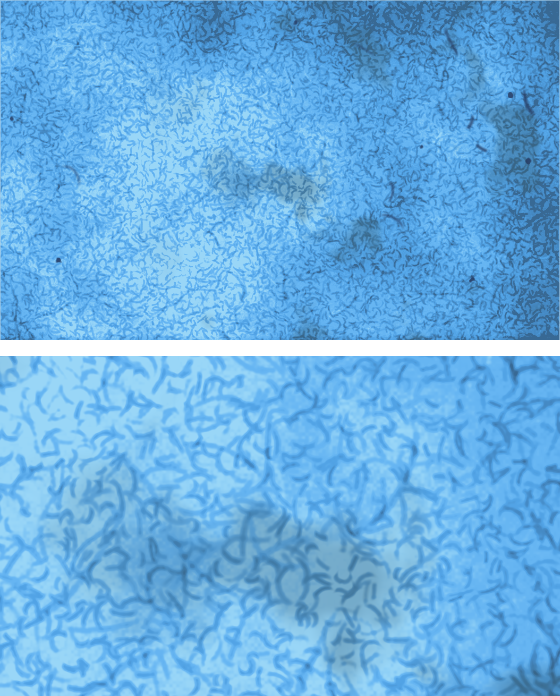
Top: the whole. Bottom: its middle third, enlarged.
Write a Shadertoy shader that draws this texture.

```glsl
// Colours, dark to pale
const vec3 SHADOW = vec3(0.22, 0.41, 0.58);
const vec3 DEEP   = vec3(0.27, 0.54, 0.77);
const vec3 BLUE   = vec3(0.32, 0.64, 0.90);
const vec3 SKY    = vec3(0.40, 0.71, 0.95);
const vec3 PALE   = vec3(0.60, 0.84, 0.97);
const vec3 STAIN  = vec3(0.22, 0.39, 0.50);
const vec3 SPECK  = vec3(0.15, 0.23, 0.38);
const vec3 RIM    = vec3(0.66, 0.80, 0.90);

// Strengths and sizes, in canvas heights
const float BASE_LIGHT = 0.92;
const float SIDE_FALL  = 0.24;
const float TOP_SHADE  = 0.38;
const float RIGHT_SHADE = 0.36;
const float CLOUDS     = 1.05;
const float NET_INK    = 0.48;
const float FIBRE_INK  = 0.34;
const float GRAIN      = 0.14;
const float WARP       = 0.012;
const float SPECK_CELL = 0.22;
const float SPECK_SHARE = 0.24;
const float RIM_WIDTH  = 0.003;
const float TAU = 6.2832;

vec4 hash4(vec2 p) {
    vec4 q = fract(p.xyxy * vec4(0.1031, 0.1030, 0.0973, 0.1099));
    q += dot(q, q.wzxy + 33.33);
    return fract((q.xxyz + q.yzzw) * q.zywx);
}

float noise(vec2 p) {
    vec2 i = floor(p), f = fract(p);
    f = f * f * (3.0 - 2.0 * f);
    vec2 e = vec2(0.0, 1.0);
    return mix(mix(hash4(i).x, hash4(i + e.yx).x, f.x),
               mix(hash4(i + e).x, hash4(i + e.yy).x, f.x), f.y);
}

float fbm(vec2 p) {
    float sum = 0.0, amp = 0.5;
    for (int i = 0; i < 5; i++) {
        sum += amp * noise(p);
        p = mat2(1.6, 1.2, -1.2, 1.6) * p + 17.3;
        amp *= 0.5;
    }
    return sum / 0.97;
}

// Coverage of bent, tapered strokes, one per cell
float fibres(vec2 p, float cell, float halfLen, float width, float bend, float share, float seed) {
    float clear = 1.0;
    float edge = width + 0.5 / iResolution.y;
    vec2 g = p / cell, id = floor(g);
    for (int y = -1; y <= 1; y++)
    for (int x = -1; x <= 1; x++) {
        vec2 c = id + vec2(x, y);
        vec4 place = hash4(c + seed), shape = hash4(c + seed + 71.7);
        vec2 q = g - c - place.xy;
        vec2 dir = vec2(cos(place.z * TAU), sin(place.z * TAU));
        q = vec2(dot(q, dir), dot(q, vec2(-dir.y, dir.x)));
        float len = halfLen * mix(0.4, 1.0, place.w);
        float u = q.x / len, b = bend * (shape.x - 0.5);
        float slope = 2.0 * b * u;
        float d = abs(q.y - b * len * (u * u - 0.3)) * cell / sqrt(1.0 + slope * slope);
        float ink = (1.0 - smoothstep(0.0, edge, d)) * (1.0 - smoothstep(0.5, 1.0, abs(u)));
        clear *= 1.0 - ink * step(shape.z, share) * mix(0.35, 1.0, shape.w);
    }
    return 1.0 - clear;
}

// Rare ragged dots
float specks(vec2 p) {
    float cover = 0.0;
    vec2 g = p / SPECK_CELL, id = floor(g);
    for (int y = -1; y <= 1; y++)
    for (int x = -1; x <= 1; x++) {
        vec2 c = id + vec2(x, y);
        vec4 h = hash4(c + 211.0);
        float d = length(g - c - h.xy) * SPECK_CELL + 0.008 * (noise(p * 110.0) - 0.5);
        float radius = mix(0.004, 0.010, h.w * h.w);
        cover = max(cover, step(h.z, SPECK_SHARE) * (1.0 - smoothstep(radius - 0.003, radius + 0.003, d)));
    }
    return cover;
}

vec3 toneRamp(float t) {
    vec3 c = mix(SHADOW, DEEP, smoothstep(0.0, 0.25, t));
    c = mix(c, BLUE, smoothstep(0.25, 0.5, t));
    c = mix(c, SKY, smoothstep(0.5, 0.72, t));
    return mix(c, PALE, smoothstep(0.72, 1.05, t));
}

void mainImage(out vec4 fragColor, in vec2 fragCoord) {
    vec2 uv = fragCoord / iResolution.xy;
    vec2 p = fragCoord / iResolution.y;
    vec2 w = p + WARP * (vec2(noise(p * 22.0), noise(p * 22.0 + 41.0)) - 0.5);

    // Uneven light and cloudy pulp
    float tone = BASE_LIGHT - SIDE_FALL * uv.x;
    tone -= TOP_SHADE * smoothstep(0.74, 1.0, uv.y) * mix(0.75, 1.1, uv.x);
    tone -= RIGHT_SHADE * smoothstep(0.85, 1.0, uv.x);
    tone -= 0.2 * (1.0 - smoothstep(0.0, 0.02, uv.y));
    tone += CLOUDS * (fbm(p * 4.5 + 8.0) - 0.5);

    // Fine net, then longer fibres
    float net = 1.0 - (1.0 - fibres(w, 0.020, 0.9, 0.0038, 1.4, 1.0, 3.0))
                    * (1.0 - fibres(w + 0.37, 0.021, 0.9, 0.0038, 1.4, 1.0, 29.0));
    float strands = fibres(w, 0.06, 0.85, 0.004, 1.6, 0.8, 53.0)
                  + fibres(w, 0.13, 0.75, 0.005, 1.5, 0.7, 97.0);
    tone -= NET_INK * net + FIBRE_INK * strands;
    tone += 0.15 * fibres(w, 0.07, 0.8, 0.004, 1.2, 0.7, 131.0);
    tone += GRAIN * (noise(p * 300.0) - 0.5);
    vec3 col = toneRamp(tone);

    // Grey stains, dark hairs and specks
    float stain = smoothstep(0.60, 0.78, fbm(p * 6.5 + 63.0)) * smoothstep(0.2, 0.6, uv.x);
    col = mix(col, STAIN, stain * (0.4 + 0.35 * net));
    float hairs = fibres(w, 0.20, 0.24, 0.007, 1.6, 0.22, 167.0);
    col = mix(col, SPECK, 0.85 * max(hairs, specks(p)));

    // Thin pale rim
    float border = min(min(p.x, 1.0 - p.y), iResolution.x / iResolution.y - p.x);
    col = mix(col, RIM, 0.6 * (1.0 - smoothstep(0.5 * RIM_WIDTH, 1.5 * RIM_WIDTH, border)));
    fragColor = vec4(col, 1.0);
}
```
